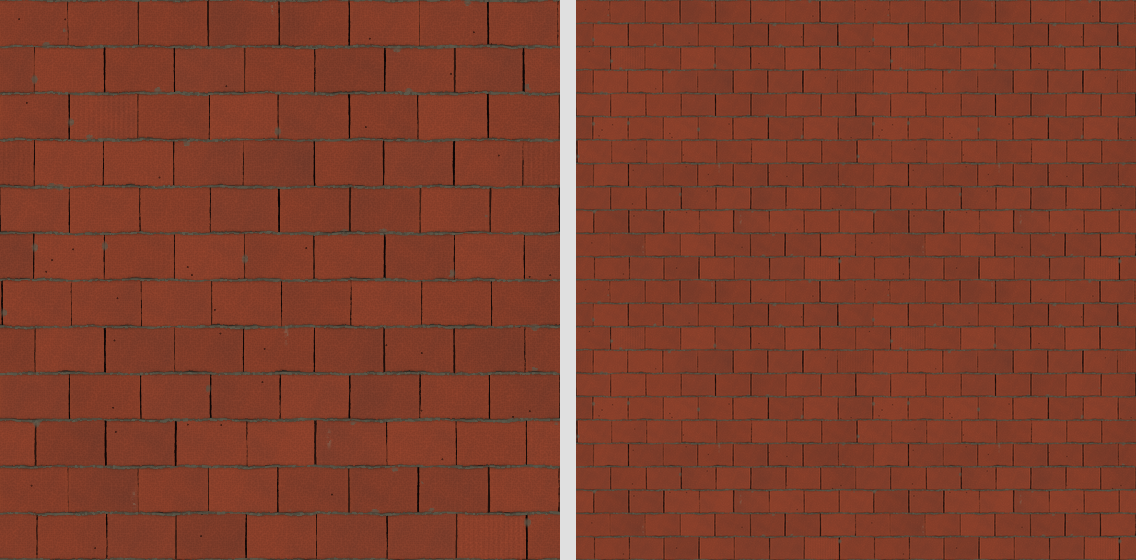
Left: one tile. Right: repeated 2 by 2.
Reproduce this texture procedurally as a Shadertoy shader.

```glsl
// Running-bond wall of smooth red bricks, 8 across and 12 courses high.
// Each pixel finds its nearest bed and head joint; hashes vary each brick,
// while wrapping cellular noise and layered sines add grain, chips and scuffs.

const float TAU = 6.28319;
const float COLUMNS = 8.0;
const float COURSES = 12.0;
const float BRICK_ASPECT = COURSES / COLUMNS;

const vec3 CLAY = vec3(0.535, 0.245, 0.163);
const vec3 DUSKY_CLAY = vec3(0.445, 0.225, 0.165);
const vec3 RIM_CLAY = vec3(0.60, 0.28, 0.17);
const vec3 MORTAR = vec3(0.325, 0.31, 0.26);
const vec3 GAP = vec3(0.04, 0.02, 0.02);
const vec3 BURNT_GAP = vec3(0.24, 0.12, 0.08);
const vec3 DUST = vec3(0.50, 0.40, 0.33);

// Integer hash giving three values in 0..1
vec3 hash3(vec2 cell, float seed) {
    uvec3 v = uvec3(vec3(cell, seed)) * 1664525u + 1013904223u;
    v.x += v.y * v.z; v.y += v.z * v.x; v.z += v.x * v.y;
    v ^= v >> 16u;
    v.x += v.y * v.z; v.y += v.z * v.x; v.z += v.x * v.y;
    return vec3(v & 65535u) / 65535.0;
}

// Wrapping cellular noise: distance to nearest point, and its random value
vec2 cellular(vec2 uv, vec2 period, float seed) {
    vec2 p = uv * period, cell = floor(p);
    vec2 nearest = vec2(9.0, 0.0);
    for (int y = -1; y <= 1; y++)
    for (int x = -1; x <= 1; x++) {
        vec2 c = cell + vec2(x, y);
        vec3 h = hash3(mod(c, period), seed);
        float d = length(c + 0.15 + 0.7 * h.xy - p);
        if (d < nearest.x) nearest = vec2(d, h.z);
    }
    return nearest;
}

// Layered sines along one axis, whole frequencies so that they wrap
float waves(float t, vec3 phase) {
    vec3 s = sin(TAU * (t * vec3(5.0, 13.0, 31.0) + phase));
    return dot(s, vec3(0.5, 0.3, 0.2));
}

// Soft blotches from crossed sines, roughly -1..1
float blotches(vec2 uv) {
    float a = sin(TAU * (11.0 * uv.x + 7.0 * uv.y) + 2.0 * sin(TAU * 9.0 * uv.y));
    float b = sin(TAU * (17.0 * uv.y - 13.0 * uv.x) + 2.0 * sin(TAU * 15.0 * uv.x));
    return 0.5 * (a + b);
}

// Antialiased cover of the region where d < 0
float cover(float d, float softness) {
    return smoothstep(0.6, -0.6, d / softness);
}

// Clay surface: tint, dusky bloom, vertical ribs and grain
vec3 clayColor(vec2 uv, vec2 brick, vec2 local, float grain) {
    vec3 h = hash3(brick, 11.0);
    vec3 g = hash3(brick, 12.0);
    float side = smoothstep(0.2, 0.9, mix(local.x, 1.0 - local.x, step(0.75, g.x)));
    float dusk = 0.45 * h.x * h.x + 0.35 * side * h.y + 0.14 * blotches(uv);
    vec3 color = mix(CLAY, DUSKY_CLAY, clamp(dusk, 0.0, 1.0));
    float ribs = sin(TAU * 112.0 * uv.x) * (0.6 + 0.4 * sin(TAU * 140.0 * uv.y));
    float ribbed = 0.022 * side * g.y + 0.035 * step(0.95, g.z);
    return color * (0.965 + 0.06 * h.z + ribs * ribbed + 0.15 * (grain - 0.4));
}

void mainImage(out vec4 fragColor, in vec2 fragCoord) {
    vec2 uv = fragCoord / iResolution.xy;
    float pixel = COURSES / iResolution.y;   // lengths are in course heights

    vec2 grit = cellular(uv, vec2(224.0), 1.0);
    vec2 grain = cellular(uv, vec2(256.0), 2.0);
    float ragged = 0.02 * (grit.y - 0.5);

    // Nearest bed joint and the course beside it
    float bed = round(uv.y * COURSES);
    vec3 bedRand = hash3(vec2(mod(bed, COURSES), 0.0), 3.0);
    float bedOffset = uv.y * COURSES - bed - 0.022 * waves(uv.x, bedRand);
    float course = mod(bedOffset > 0.0 ? bed : bed - 1.0, COURSES);

    // Nearest head joint and the brick beside it
    float drift = 0.05 * (hash3(vec2(course, 0.0), 4.0).x - 0.5);
    float along = uv.x * COLUMNS - 0.5 * (1.0 - mod(course, 2.0)) - drift;
    float head = round(along);
    vec3 headRand = hash3(vec2(mod(head, COLUMNS), course), 5.0);
    float headOffset = along - head - 0.024 * (headRand.x - 0.5);
    headOffset -= 0.004 * waves(uv.y, headRand.zxy);
    float column = headOffset > 0.0 ? head : head - 1.0;
    vec2 brick = vec2(mod(column, COLUMNS), course);
    vec2 local = vec2(along - column, fract(uv.y * COURSES));

    // Joint outlines, with a slight step in bed height from brick to brick
    float step1 = 0.016 * (hash3(brick, 9.0).x - 0.5);
    float bedWidth = 0.026 + 0.009 * waves(uv.x, bedRand.zxy) + step1;
    float bedEdge = abs(bedOffset) - bedWidth - ragged;
    float headWidth = mix(0.006, 0.021, headRand.y) + 0.005 * waves(uv.y, headRand);
    float headEdge = abs(headOffset) * BRICK_ASPECT - headWidth - 0.3 * ragged;
    float nearJoint = min(bedEdge, headEdge);

    // Clay with lighter rims, thin burnt edges and a few pits
    vec3 color = clayColor(uv, brick, local, grain.x);
    color = mix(color, RIM_CLAY, 0.35 * exp(-max(headEdge, 0.0) / 0.04));
    color = mix(color, RIM_CLAY, 0.15 * exp(-max(bedEdge, 0.0) / 0.07));
    float burnt = 0.2 + 0.15 * waves(uv.x, bedRand.yxz);
    color *= 1.0 - burnt * exp(-max(bedEdge, 0.0) / 0.02);
    vec2 pit = cellular(uv, vec2(80.0), 7.0);
    color *= 1.0 - 0.5 * step(0.992, pit.y) * smoothstep(0.2, 0.08, pit.x);

    // Pale upright scuffs
    vec2 scuff = cellular(uv, vec2(64.0, 16.0), 8.0);
    float scuffed = step(0.992, scuff.y) * smoothstep(0.38, 0.1, scuff.x);
    color = mix(color, DUST, 0.6 * scuffed * smoothstep(0.35, 0.8, grit.y));

    // Open head joints, then chips at the arrises
    vec3 gapColor = mix(GAP, BURNT_GAP, smoothstep(0.55, 1.0, headRand.z));
    color = mix(color, gapColor, cover(headEdge, pixel));
    vec2 chip = cellular(uv, vec2(40.0), 6.0);
    float chipped = step(0.96, chip.y) * smoothstep(0.45, 0.1, chip.x);
    vec3 mortar = MORTAR * (0.88 + 0.24 * grit.y);
    float chipCover = cover(nearJoint - 0.09 * chipped - ragged, pixel);
    color = mix(color, mix(mortar, DUST, 0.25), 0.8 * chipCover * chipped);

    // Mortar beds with broken undercut shadow along the top
    float shade = smoothstep(0.0, 0.035, bedOffset) * (0.25 + 0.5 * waves(uv.x, bedRand.yzx));
    vec3 bedColor = mix(mortar, GAP, clamp(shade, 0.0, 0.7));
    color = mix(color, bedColor, cover(bedEdge, 1.2 * pixel));

    fragColor = vec4(color, 1.0);
}
```
